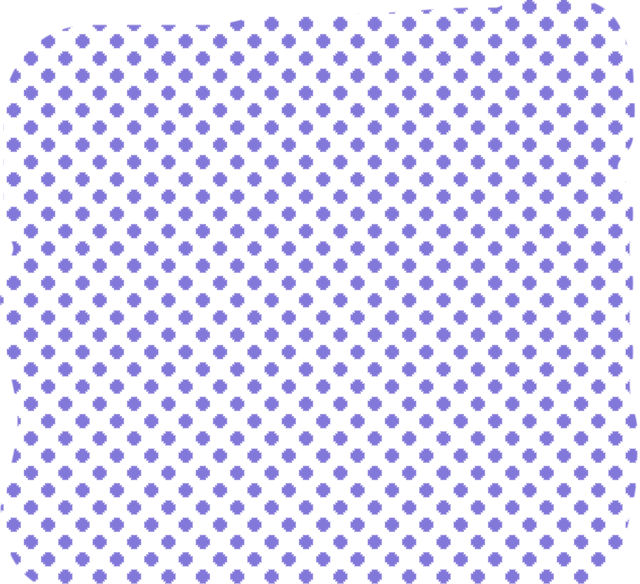
This pattern is drawn by a WebGL 2 fragment shader. Its source:

```glsl
#version 300 es
precision highp float;
// Violet dots on a staggered lattice, cut off by a wavy patch with rounded corners.
// Each dot is a stepped disc made of three boxes; the patch outline is built
// from smooth steps and bumps along its four sides.

#define LATTICE_SIZE   vec2(37.227, 33.815) // half pitches across and down
#define LATTICE_ORIGIN vec2(0.800, 0.385)   // first dot, from the upper left
#define DOT_ARM        vec2(0.405, 0.175)   // half size of the long boxes
#define DOT_BODY       vec2(0.285)          // half size of the middle box
#define DOT_SOFTNESS   0.055
#define PATCH_SOFTNESS 0.07
#define DOT_COLOR      vec3(0.51, 0.47, 0.85)
#define PAPER_COLOR    vec3(1.0)

uniform vec2 u_resolution;
out vec4 fragColor;

float boxDistance(vec2 p, vec2 halfSize) {
    vec2 d = abs(p) - halfSize;
    return length(max(d, 0.0)) + min(max(d.x, d.y), 0.0);
}

// Stepped disc: a square body with a wide and a tall arm.
float dotDistance(vec2 p) {
    float arms = min(boxDistance(p, DOT_ARM), boxDistance(p, DOT_ARM.yx));
    return min(arms, boxDistance(p, DOT_BODY));
}

// Offset to the nearest lattice point whose coordinates have an even sum.
vec2 staggeredCell(vec2 p) {
    vec2 diagonal = floor(0.5 * vec2(p.x + p.y, p.x - p.y) + 0.5);
    return p - vec2(diagonal.x + diagonal.y, diagonal.x - diagonal.y);
}

float bump(float x, float center, float width) {
    float t = (x - center) / width;
    return exp(-t * t);
}

// Uneven sides of the patch, in lattice units.
float leftSide(float y) {
    return -0.58 + 0.55 * bump(y, 14.0, 0.9) + 0.8 * bump(y, 24.0, 3.2)
        - 0.25 * (bump(y, 17.0, 0.6) + bump(y, 29.0, 0.6));
}

float rightSide(float y) {
    return 35.92 + 0.3 * bump(y, 6.0, 1.2) - 0.75 * bump(y, 9.2, 0.9)
        + 0.45 * bump(y, 25.8, 2.0) + 0.1 * cos(1.5708 * y);
}

float topSide(float x) {
    return 1.06 - 0.6 * smoothstep(11.5, 15.0, x)
        - 0.4 * smoothstep(19.0, 27.0, x) - 0.6 * smoothstep(28.0, 29.3, x);
}

// Depth inside a rounded corner, given the depths from its two sides.
float cornerDepth(float a, float b, float radius) {
    vec2 inset = radius - vec2(a, b);
    return min(min(a, b), radius - length(max(inset, 0.0)));
}

float patchDepth(vec2 p) {
    float left = p.x - leftSide(p.y);
    float right = rightSide(p.y) - p.x;
    float top = p.y - topSide(p.x);
    float bottom = 34.0 - p.y;
    float upper = min(cornerDepth(left, top, 5.0), cornerDepth(right, top, 3.8));
    float lower = min(cornerDepth(left, bottom, 4.0), cornerDepth(right, bottom, 5.0));
    return min(upper, lower);
}

void main() {
    vec2 uv = gl_FragCoord.xy / u_resolution;
    vec2 p = vec2(uv.x, 1.0 - uv.y) * LATTICE_SIZE - LATTICE_ORIGIN;
    float pixel = 0.5 * LATTICE_SIZE.y / u_resolution.y;

    // Soft dots, kept only within the patch.
    float dotEdge = max(DOT_SOFTNESS, pixel);
    float patchEdge = max(PATCH_SOFTNESS, pixel);
    float ink = 1.0 - smoothstep(-dotEdge, dotEdge, dotDistance(staggeredCell(p)));
    ink *= smoothstep(-patchEdge, patchEdge, patchDepth(p));

    fragColor = vec4(mix(PAPER_COLOR, DOT_COLOR, ink), 1.0);
}
```
